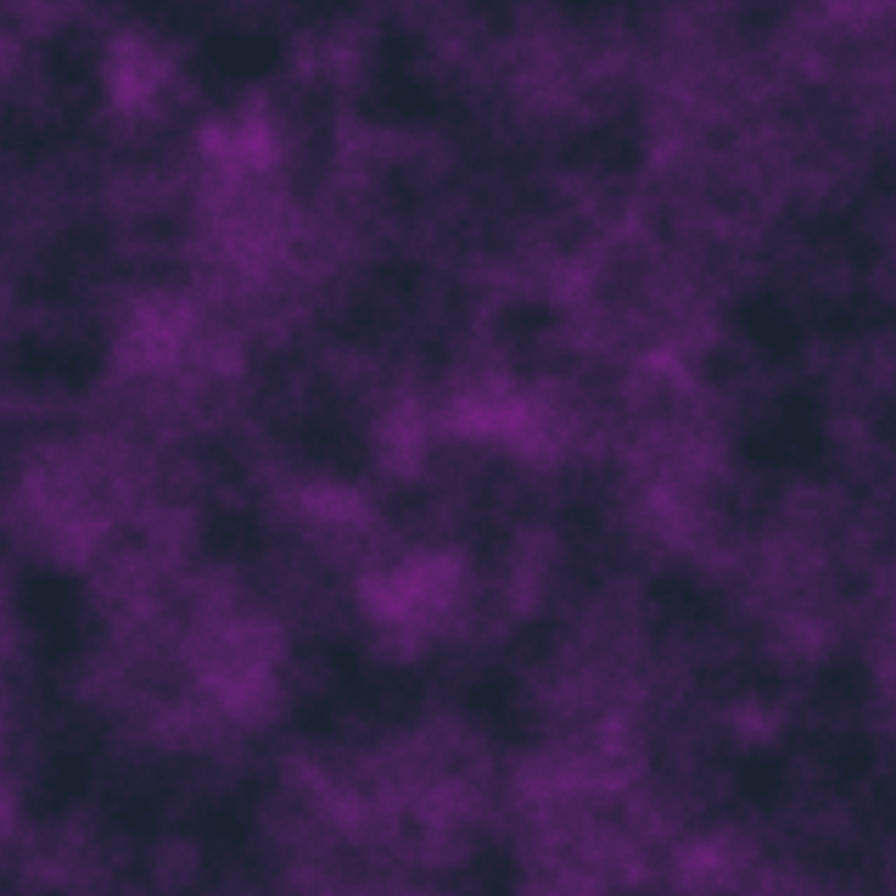
A WebGL 2 fragment shader for this texture:

```glsl
#version 300 es
precision highp float;
precision highp int;

uniform vec2 u_resolution;
out vec4 fragColor;

// Values to tune
const float BASE_CELLS = 10.0;   // largest cloud cells across the canvas
const int   OCTAVES = 6;
const float GAIN = 0.6;
const float LACUNARITY = 2.0;
const vec2  OCTAVE_SHIFT = vec2(17.37, 41.73);
const float GLOW_LEVEL = 0.284;  // glow at the middle noise value
const float GLOW_SLOPE = 1.40;
const float GLOW_CURVE = 0.82;   // stretches the bright end
const vec3  DARK_SLATE = vec3(0.100, 0.135, 0.190);
const vec3  BRIGHT_VIOLET = vec3(0.500, 0.130, 0.550);

// One round of integer mixing
uint mixBits(uint h) {
    h = (h ^ (h >> 16u)) * 0x7feb352du;
    h = (h ^ (h >> 15u)) * 0x846ca68bu;
    return h ^ (h >> 16u);
}

// Integer hash of a lattice point, 0 to 1
float latticeHash(ivec2 cell) {
    uvec2 q = uvec2(cell);
    return float(mixBits(q.x + mixBits(q.y + 101u)) >> 8u) / 16777216.0;
}

// Smoothly interpolated lattice values
float valueNoise(vec2 p) {
    ivec2 cell = ivec2(floor(p));
    vec2 f = fract(p);
    vec2 w = f * f * (3.0 - 2.0 * f);
    float bottom = mix(latticeHash(cell), latticeHash(cell + ivec2(1, 0)), w.x);
    float top = mix(latticeHash(cell + ivec2(0, 1)), latticeHash(cell + ivec2(1, 1)), w.x);
    return mix(bottom, top, w.y);
}

// Layered noise, normalised to 0 to 1
float cloudNoise(vec2 p) {
    float sum = 0.0;
    float total = 0.0;
    float amplitude = 1.0;
    for (int i = 0; i < OCTAVES; i++) {
        sum += amplitude * valueNoise(p);
        total += amplitude;
        amplitude *= GAIN;
        p = p * LACUNARITY + OCTAVE_SHIFT;
    }
    return sum / total;
}

void main() {
    vec2 uv = gl_FragCoord.xy / min(u_resolution.x, u_resolution.y);
    float d = cloudNoise(uv * BASE_CELLS + OCTAVE_SHIFT) - 0.5;

    // Slightly convex ramp from slate to violet
    float glow = clamp(GLOW_LEVEL + d * (GLOW_SLOPE + GLOW_CURVE * d), 0.0, 1.0);
    fragColor = vec4(mix(DARK_SLATE, BRIGHT_VIOLET, glow), 1.0);
}
```
